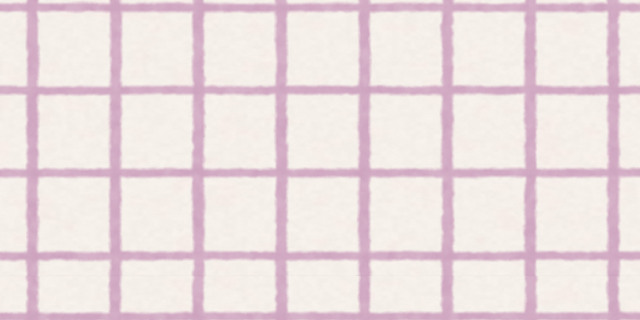
Reproduce this pattern procedurally as a Shadertoy shader.

```glsl
// Hand-painted mauve check on warm white paper: a square grid with wide uprights
// and thinner crossbars. Distances to the nearest bars are roughened by value
// noise; a faint seam near the bottom restarts the grid with a shorter row.

float hash(vec2 p) {
    vec3 q = fract(vec3(p.xyx) * 0.1031);
    q += dot(q, q.yzx + 33.33);
    return fract((q.x + q.y) * q.z);
}

float valueNoise(vec2 p) {
    vec2 cell = floor(p), f = fract(p);
    f = f * f * (3.0 - 2.0 * f);
    return mix(mix(hash(cell), hash(cell + vec2(1, 0)), f.x),
               mix(hash(cell + vec2(0, 1)), hash(cell + vec2(1, 1)), f.x), f.y);
}

// Layered noise, centred on zero
float fbm(vec2 p) {
    float sum = 0.0, amplitude = 0.5;
    for (int i = 0; i < 3; i++) {
        sum += amplitude * (valueNoise(p) - 0.5);
        p = mat2(1.6, 1.2, -1.2, 1.6) * p + 17.3;
        amplitude *= 0.5;
    }
    return sum;
}

// Distance to the nearest of the evenly spaced bars
float barDistance(float x, float first, float pitch) {
    return abs(fract((x - first) / pitch + 0.5) - 0.5) * pitch;
}

// Soft coverage of a bar, given its distance and half width
float barInk(float d, float halfWidth) {
    float blur = max(0.0075, 0.75 / iResolution.y);
    return 1.0 - smoothstep(halfWidth - blur, halfWidth + blur, d);
}

void mainImage(out vec4 fragColor, in vec2 fragCoord) {
    vec2 uv = fragCoord / iResolution.y;

    // Restart the grid below the seam
    float seam = 0.138;
    vec2 p = uv;
    if (uv.y < seam) p.y -= 0.0686;
    vec2 q = p + 5.0;

    // Bars with wandering centres and ragged edges
    vec2 wander = 0.006 * vec2(fbm(q * 11.0), fbm(q * 11.0 + 41.0));
    vec2 ragged = vec2(0.010, 0.007) * vec2(fbm(q * 48.0), fbm(q * 48.0 + 73.0));
    float upright = barInk(barDistance(p.x + wander.x, 0.1016, 0.2593) + ragged.x, 0.0175);
    float crossbar = barInk(barDistance(p.y + wander.y, 0.2005, 0.2587) + ragged.y, 0.0130);
    float ink = 1.0 - (1.0 - upright) * (1.0 - crossbar);

    // Paper with fine grain and slightly horizontal fibres
    float grain = fbm(q * vec2(55.0, 75.0));
    vec3 paper = vec3(0.960, 0.940, 0.917) + 0.035 * grain;
    paper += vec3(0.004, -0.012, -0.006) * smoothstep(0.0, 0.25, fbm(q * vec2(14.0, 24.0)));

    // Uneven pigment, a little denser where bars cross
    float density = 0.5 + 1.3 * fbm(q * 36.0 + 9.0) + 0.15 * upright * crossbar;
    vec3 paint = mix(vec3(0.845, 0.705, 0.790), vec3(0.800, 0.630, 0.740), clamp(density, 0.0, 1.0));

    vec3 color = mix(paper, paint, ink * 0.97);

    // Faint seam shadow
    float seamWidth = max(0.003, 1.0 / iResolution.y);
    color -= 0.014 * (1.0 - smoothstep(0.0, seamWidth, abs(uv.y - seam)));

    fragColor = vec4(color, 1.0);
}
```
